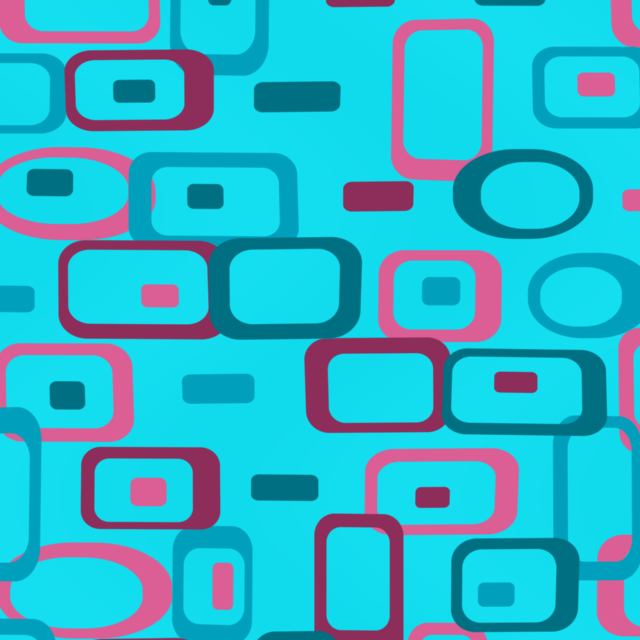
Reproduce this pattern procedurally as a WebGL 1 fragment shader.

```glsl
precision highp float;
// Retro pattern of uneven rounded frames, ovals and small bars on bright cyan.

uniform vec2 u_resolution;

// Colours, painted in the order pink, blue, plum, teal
const vec3 CYAN = vec3(0.07, 0.865, 0.935);
const vec3 PINK = vec3(0.86, 0.37, 0.58);
const vec3 BLUE = vec3(0.00, 0.625, 0.735);
const vec3 PLUM = vec3(0.55, 0.18, 0.35);
const vec3 TEAL = vec3(0.00, 0.435, 0.505);

// Layout, in canvas heights
const vec2 CELL = vec2(0.23, 0.155);
const vec2 JITTER = vec2(0.035, 0.022);
const float EDGE = 0.0016;

// Shares of the kinds of shape
const float BAR_SHARE = 0.17;
const float TALL_SHARE = 0.32;
const float OVAL_SHARE = 0.2;
const float CHIP_SHARE = 0.6;

// Half sizes and stroke widths
const vec2 FRAME_MIN = vec2(0.092, 0.062);
const vec2 FRAME_MAX = vec2(0.138, 0.080);
const vec2 STROKE_MIN = vec2(0.021, 0.014);
const vec2 STROKE_MAX = vec2(0.035, 0.022);
const vec2 BAR_MIN = vec2(0.052, 0.017);
const vec2 BAR_MAX = vec2(0.072, 0.025);
const vec2 CHIP_MIN = vec2(0.021, 0.016);
const vec2 CHIP_MAX = vec2(0.037, 0.023);

vec2 hash2(vec2 cell, float salt) {
  vec3 q = fract(vec3(cell.xyx + salt * 7.31) * vec3(0.1031, 0.1030, 0.0973));
  q += dot(q, q.yzx + 33.33);
  return fract((q.xx + q.yz) * q.zy);
}

// Distance to a box with elliptical corners: roundness 1 gives an ellipse
float softBox(vec2 p, vec2 size, float roundness) {
  vec2 corner = mix(vec2(0.42 * min(size.x, size.y)), size, roundness);
  vec2 q = max(abs(p) - size + corner, 0.0) / corner;
  float reach = length(q);
  float slope = length(q / corner);
  if (slope < 0.01) return -min(corner.x, corner.y);
  return reach * (reach - 1.0) / slope;
}

float fill(float dist) {
  float blur = max(EDGE, 0.6 / u_resolution.y);
  return 1.0 - smoothstep(-blur, blur, dist);
}

// Selects one of the four inks
vec4 inkMask(float ink) {
  return 1.0 - step(0.5, abs(vec4(0.0, 1.0, 2.0, 3.0) - ink));
}

// Coverage of the four inks by the shapes of one cell
vec4 cellShapes(vec2 p, vec2 cell) {
  vec2 kind = hash2(cell, 1.0);
  vec2 size = hash2(cell, 2.0);
  vec2 form = hash2(cell, 3.0);
  vec2 lean = hash2(cell, 4.0) - 0.5;
  vec2 chip = hash2(cell, 5.0);
  vec2 place = hash2(cell, 6.0) - 0.5;
  float ink = mod(cell.x + 2.0 * cell.y, 4.0);

  // Upright shapes swap their axes; all lean and taper a little
  if (kind.y < TALL_SHARE) p = p.yx;
  p += p.yx * vec2(0.05, 0.03) * lean;
  p.x *= 1.0 + 0.5 * lean.y * p.y;

  if (kind.x < BAR_SHARE)
    return inkMask(ink) * fill(softBox(p, mix(BAR_MIN, BAR_MAX, size), 0.08));

  // Frame: the opening is off centre, so opposite sides differ in width
  float roundness = form.x < OVAL_SHARE ? 0.85 : 0.22 * form.y;
  vec2 outer = mix(FRAME_MIN, FRAME_MAX, size);
  vec2 stroke = mix(STROKE_MIN, STROKE_MAX, hash2(cell, 7.0));
  vec2 shift = stroke * (hash2(cell, 8.0) - 0.5) * vec2(1.0, 0.5);
  vec2 opening = outer - stroke;
  float ring = max(softBox(p, outer, roundness),
                   -softBox(p - shift, opening, roundness));
  vec4 cover = inkMask(ink) * fill(ring);

  // Chip of another ink inside the opening
  if (chip.x < CHIP_SHARE) {
    vec2 chipSize = mix(CHIP_MIN, CHIP_MAX, hash2(cell, 9.0));
    vec2 spot = shift + 0.9 * place * (opening - chipSize);
    float chipInk = mod(ink + 1.0 + floor(3.0 * chip.y), 4.0);
    cover += inkMask(chipInk) * fill(softBox(p - spot, chipSize, 0.1));
  }
  return cover;
}

void main() {
  vec2 p = gl_FragCoord.xy / u_resolution.y;
  float row = floor(p.y / CELL.y);
  vec4 cover = vec4(0.0);

  // Staggered rows of cells around this point
  for (int j = -1; j <= 1; j++) {
    float y = row + float(j);
    float stagger = 0.5 * mod(y, 2.0);
    float column = floor(p.x / CELL.x - stagger);
    for (int i = -1; i <= 1; i++) {
      vec2 cell = vec2(column + float(i), y);
      vec2 id = cell + 40.0;
      vec2 centre = (cell + vec2(stagger, 0.0) + 0.5) * CELL;
      centre += JITTER * (hash2(id, 0.0) - 0.5);
      cover = max(cover, cellShapes(p - centre, id));
    }
  }

  // Faint unevenness of the ground, then the inks from bottom to top
  vec3 color = CYAN + 0.008 * sin(9.0 * p.x + 2.0 * sin(7.0 * p.y));
  color = mix(color, PINK, cover.x);
  color = mix(color, BLUE, cover.y);
  color = mix(color, PLUM, cover.z);
  color = mix(color, TEAL, cover.w);
  gl_FragColor = vec4(color, 1.0);
}
```
